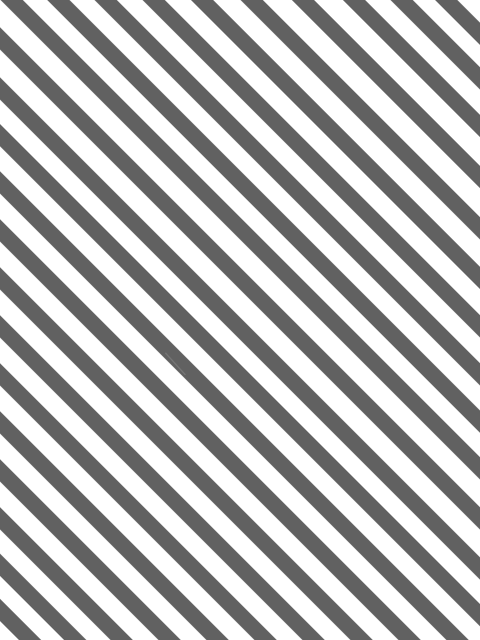
Write a Shadertoy shader that draws this pattern.

```glsl
float bump(float index, float centre, float spread) {
    float d = (index - centre) / spread;
    return exp(-d * d);
}

// Uneven spacing: slow drift of each stripe away from its regular place
float stripeDrift(float index) {
    return 0.0037
         - 0.0137 * bump(index, -7.4, 2.0)
         - 0.0033 * bump(index, 0.0, 1.0)
         + 0.0033 * bump(index, 2.0, 1.0)
         - 0.0070 * bump(index, 13.0, 1.0);
}

// Signed distance to a segment's line with rounded ends
float segmentDistance(vec2 p, vec2 a, vec2 b) {
    vec2 along = b - a;
    float t = clamp(dot(p - a, along) / dot(along, along), 0.0, 1.0);
    return length(p - a - t * along);
}

void mainImage(out vec4 fragColor, in vec2 fragCoord) {
    // Canvas heights, measured from the top left corner
    vec2 p = vec2(fragCoord.x, iResolution.y - fragCoord.y) / iResolution.y;
    float pixel = 1.0 / iResolution.y;
    float diagonal = p.y - p.x;

    // Stripes falling to the right at 45 degrees
    float ink = 0.0;
    for (int i = -10; i <= 14; i++) {
        float index = float(i);
        float centre = 0.075 * index - 0.0187 + stripeDrift(index);
        float edge = (abs(diagonal - centre) - 0.0174) * 0.7071;
        ink = max(ink, 1.0 - smoothstep(-0.7 * pixel, 0.7 * pixel, edge));
    }

    // Faint hairline scratch inside one stripe
    float scratch = segmentDistance(p, vec2(0.259, 0.552), vec2(0.289, 0.585));
    float wear = 0.08 * (1.0 - smoothstep(0.0, 0.0005 + pixel, scratch));

    vec3 grey = vec3(0.38 + wear);
    fragColor = vec4(mix(vec3(1.0), grey, ink), 1.0);
}
```
